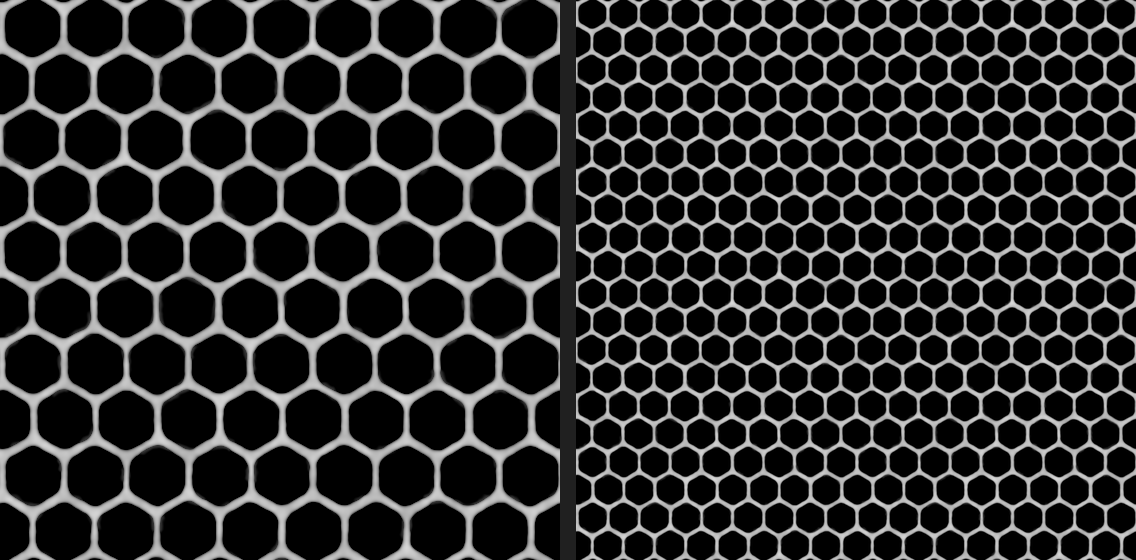
Left, the tile; right, the same tile 2 across and 2 down.
A three.js fragment shader for this pattern:

```glsl
varying vec2 vUv;

const vec2 CELLS = vec2(9.0, 10.0);      // holes across, rows up (even, for the stagger)
const float HOLE_INRADIUS = 0.0487;
const float CORNER_RADIUS = 0.0235;
const float HOLE_JITTER = 0.0011;
const float SIZE_JITTER = 0.0005;
const float ROW_DRIFT = 0.0021;
const float EDGE_WOBBLE = 0.0011;
const float EDGE_FALLOFF = 0.0020;       // width of the dark rounding on each wall
const float EDGE_SOFTNESS = 0.0008;
const float BURR_DEPTH = 0.0065;
const float BURR_GREY = 0.20;
const float WALL_GREY = 0.77;
const float MOTTLE = 0.09;
const float GRAIN = 0.035;
const float TAU = 6.2831853;

vec2 hash2(vec2 p) {
  vec3 q = fract(p.xyx * vec3(0.1031, 0.1030, 0.0973));
  q += dot(q, q.yzx + 33.33);
  return fract((q.xx + q.yz) * q.zy);
}

vec2 gradientAt(vec2 corner, float period, float seed) {
  float angle = TAU * hash2(mod(corner, period) + seed).x;
  return vec2(cos(angle), sin(angle));
}

// Gradient noise that wraps after a whole number of cells.
float wrapNoise(vec2 uv, float period, float seed) {
  vec2 p = uv * period;
  vec2 i = floor(p);
  vec2 f = p - i;
  vec2 u = f * f * f * (f * (f * 6.0 - 15.0) + 10.0);
  vec2 e = vec2(1.0, 0.0);
  float a = dot(gradientAt(i, period, seed), f);
  float b = dot(gradientAt(i + e.xy, period, seed), f - e.xy);
  float c = dot(gradientAt(i + e.yx, period, seed), f - e.yx);
  float d = dot(gradientAt(i + e.xx, period, seed), f - e.xx);
  return 1.4 * mix(mix(a, b, u.x), mix(c, d, u.x), u.y);
}

// Signed distance to a rounded hexagon with upright left and right sides.
float roundedHexagon(vec2 p, float inradius, float corner) {
  const vec3 k = vec3(-0.8660254, 0.5, 0.5773503);
  float r = inradius - corner;
  p = abs(p.yx);
  p -= 2.0 * min(dot(k.xy, p), 0.0) * k.xy;
  p -= vec2(clamp(p.x, -k.z * r, k.z * r), r);
  return length(p) * sign(p.y) - corner;
}

// Distance to the nearest hole: negative inside it, positive on the walls.
float holeDistance(vec2 uv) {
  vec2 grid = uv * CELLS;
  float nearest = 1.0;
  for (int j = -1; j <= 1; j++) {
    float row = floor(grid.y) + float(j);
    float stagger = 0.5 * mod(row, 2.0);
    for (int i = -1; i <= 1; i++) {
      float column = floor(grid.x - stagger + 0.5) + float(i);
      vec2 id = mod(vec2(column, row), CELLS);
      vec2 center = vec2(column + stagger, row + 0.5) / CELLS;
      center += HOLE_JITTER * (2.0 * hash2(id + 5.0) - 1.0);
      float size = HOLE_INRADIUS + SIZE_JITTER * (2.0 * hash2(id + 41.0).x - 1.0);
      nearest = min(nearest, roundedHexagon(uv - center, size, CORNER_RADIUS));
    }
  }
  return nearest;
}

void main() {
  // Slow sideways drift of the rows, and uneven hole edges
  vec2 uv = vUv;
  uv.x -= ROW_DRIFT * (1.0 + cos(TAU * (vUv.y - 0.2)));
  float d = holeDistance(uv);
  d += EDGE_WOBBLE * (wrapNoise(vUv, 36.0, 11.0) + 0.4 * wrapNoise(vUv, 90.0, 23.0));

  // Dark burrs reaching into some of the holes
  float burr = smoothstep(0.12, 0.55, wrapNoise(vUv, 23.0, 67.0));
  float reach = BURR_DEPTH * burr * (0.8 + 0.5 * wrapNoise(vUv, 80.0, 31.0));
  float shade = BURR_GREY * burr * smoothstep(-reach - EDGE_SOFTNESS, EDGE_SOFTNESS, d);

  // Rounded, faintly mottled walls
  float height = max(d + 0.5 * EDGE_SOFTNESS - 0.0008 * burr, 0.0);
  float profile = 1.0 - exp(-height / EDGE_FALLOFF);
  float tone = WALL_GREY + MOTTLE * wrapNoise(vUv, 19.0, 83.0);
  tone += GRAIN * wrapNoise(vUv, 70.0, 97.0);
  float grey = max(tone * profile, shade);

  gl_FragColor = vec4(vec3(grey), 1.0);
}
```
